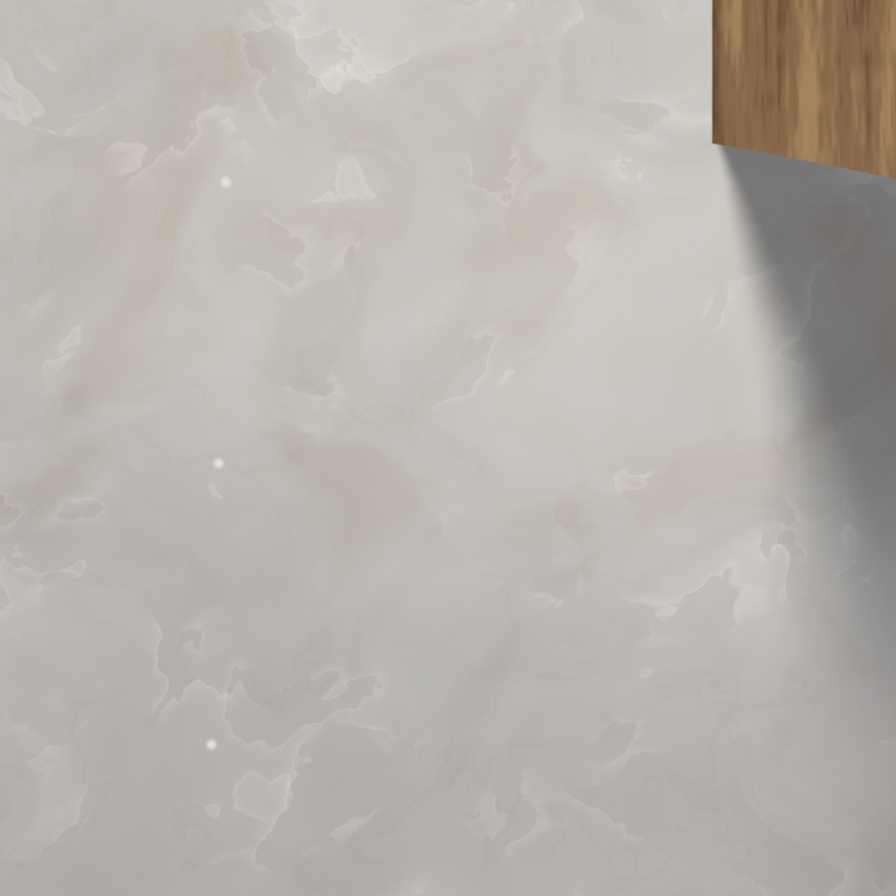
Write a three.js fragment shader that draws this texture.

```glsl
#define STONE_LIGHT vec3(0.785, 0.775, 0.752)
#define STONE_DARK vec3(0.700, 0.690, 0.680)
#define WOOD_LIGHT vec3(0.640, 0.510, 0.365)
#define WOOD_MID vec3(0.530, 0.405, 0.285)
#define WOOD_DARK vec3(0.390, 0.290, 0.205)
#define SHADOW_TINT vec3(0.590, 0.592, 0.610)
#define CORNER vec2(0.795, 0.840)
#define WISP_GAIN 0.075
#define CLOUD_GAIN 0.075
#define EDGE 0.0015

varying vec2 vUv;

float hash(vec2 p) {
  vec3 q = fract(vec3(p.xyx) * 0.1031);
  q += dot(q, q.yzx + 33.33);
  return fract((q.x + q.y) * q.z);
}

float noise(vec2 p) {
  vec2 cell = floor(p);
  vec2 f = fract(p);
  f = f * f * (3.0 - 2.0 * f);
  float low = mix(hash(cell), hash(cell + vec2(1.0, 0.0)), f.x);
  float high = mix(hash(cell + vec2(0.0, 1.0)), hash(cell + 1.0), f.x);
  return mix(low, high, f.y);
}

float fbm(vec2 p) {
  float sum = 0.0;
  float gain = 0.5;
  for (int i = 0; i < 6; i++) {
    sum += gain * noise(p);
    p = mat2(1.6, 1.2, -1.2, 1.6) * p + 17.3;
    gain *= 0.48;
  }
  return sum;
}

// Ragged crest: crisp on one side, fading out on the other
float wisp(float field, float bands) {
  float f = fract(field * bands);
  return smoothstep(0.0, 0.06, f) * exp(-7.0 * f);
}

vec3 stone(vec2 uv) {
  vec3 color = mix(STONE_DARK, STONE_LIGHT, smoothstep(-0.05, 0.75, uv.y));
  color *= 1.0 - 0.03 * smoothstep(0.5, 0.0, uv.x);

  // Folded layers drifting up to the right
  vec2 p = mat2(0.9, -0.45, 0.45, 0.9) * uv * vec2(3.6, 4.2) + 5.0;
  vec2 warp = vec2(fbm(p + 3.1), fbm(p + 41.7)) - 0.5;
  float layers = fbm(p + 1.8 * warp);
  float detail = fbm(p * 3.2 + 2.5 * warp + 23.0);

  color += CLOUD_GAIN * (layers - 0.49);
  color += 0.05 * (detail - 0.49);
  float blush = smoothstep(0.48, 0.72, fbm(p * 1.7 + 2.2 * warp + 71.0));
  color -= blush * vec3(0.018, 0.032, 0.042);

  // Pale broken crests and faint warm lines
  float patches = smoothstep(0.46, 0.72, noise(p * 2.3 + 61.0));
  float flecks = smoothstep(0.52, 0.78, noise(p * 3.7 + 13.0));
  color += WISP_GAIN * patches * wisp(layers, 5.0);
  color += 0.8 * WISP_GAIN * flecks * wisp(detail, 3.0);
  color -= vec3(0.015, 0.022, 0.026) * (1.0 - patches) * wisp(layers + 0.07, 7.0);
  return color;
}

// Soft shadow spreading as it leaves the corner of the box
float shadow(vec2 uv) {
  float fall = max(CORNER.y - uv.y, 0.0);
  float center = 0.803 + 0.36 * fall - 0.2 * fall * fall;
  float blur = 0.006 + 0.17 * fall;
  center += 0.12 * fall * (fbm(uv * 7.0 + 9.0) - 0.5);
  float depth = 1.0 - 0.72 * smoothstep(0.25, 0.8, fall);
  return depth * smoothstep(center - blur, center + blur, uv.x);
}

vec3 wood(vec2 uv) {
  float bend = 0.012 * noise(uv * vec2(7.0, 6.0));
  float x = uv.x + bend + 0.02 * uv.y;
  float broad = noise(vec2(x * 38.0, uv.y * 3.0));
  float grain = noise(vec2(x * 130.0, uv.y * 9.0));
  float pores = noise(vec2(x * 330.0, uv.y * 45.0));
  float tone = 0.5 * broad + 0.32 * grain + 0.18 * pores;
  tone += 0.14 * smoothstep(0.80, 0.90, uv.x) - 0.07;
  vec3 color = mix(WOOD_DARK, WOOD_MID, smoothstep(0.14, 0.46, tone));
  color = mix(color, WOOD_LIGHT, smoothstep(0.44, 0.76, tone));
  return color * mix(0.82, 1.0, smoothstep(0.0, 0.02, uv.x - CORNER.x));
}

void main() {
  vec3 color = stone(vUv);
  color *= mix(vec3(1.0), SHADOW_TINT, shadow(vUv));

  // Small reflected lamps in a slanted row
  for (int i = 0; i < 3; i++) {
    vec2 lamp = vec2(0.252, 0.797) - float(i) * vec2(0.008, 0.314);
    float glow = 1.0 - smoothstep(0.002, 0.0085, length(vUv - lamp));
    color = mix(color, vec3(0.91, 0.90, 0.88), 0.85 * glow);
  }

  // Wooden box with a sloping lower rim
  float across = vUv.x - CORNER.x;
  float rim = vUv.y - (CORNER.y - 0.17 * across - 0.12 * across * across);
  float box = smoothstep(-EDGE, EDGE, min(across, rim));
  color = mix(color, wood(vUv), box);

  gl_FragColor = vec4(color, 1.0);
}
```
